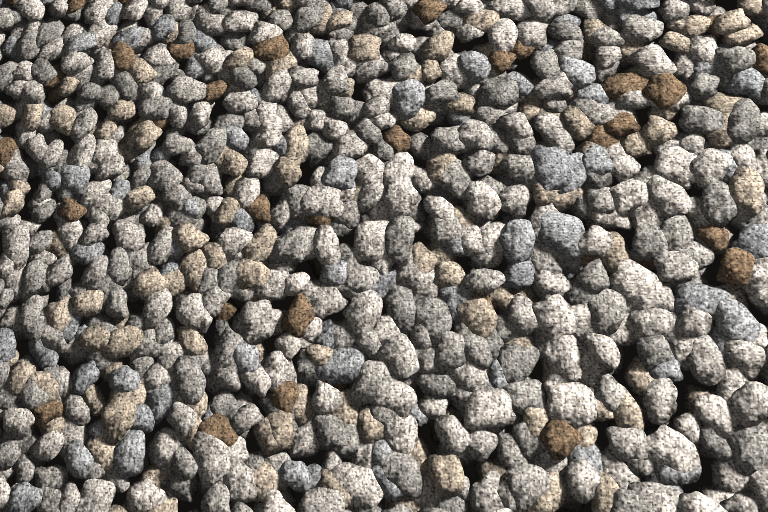
This texture is drawn by a WebGL 1 fragment shader. Its source:

```glsl
precision highp float;
uniform vec2 u_resolution;

#define STONES 14.0
#define DOME 0.46
#define HEIGHT_SPREAD 0.34
#define LAYER_DROP 0.25
#define LUMPINESS 0.15
#define SUN vec3(0.62, 0.50, 0.50)
#define SUN_POWER 1.0
#define AMBIENT 0.33
#define SPECKLE 0.85
#define ROUGHNESS 0.6
#define SAMPLES 4
#define SHADOW_STEPS 6

struct Stone {
  float height;
  float seed;
  vec3 normal;
};

float hash(vec2 p) {
  return fract(sin(dot(p, vec2(127.1, 311.7))) * 43758.5);
}

float noise(vec2 p) {
  vec2 i = floor(p), f = fract(p);
  f = f * f * (3.0 - 2.0 * f);
  return mix(mix(hash(i), hash(i + vec2(1.0, 0.0)), f.x),
             mix(hash(i + vec2(0.0, 1.0)), hash(i + 1.0), f.x), f.y);
}

vec2 noisePair(vec2 p) {
  return vec2(noise(p), noise(p + 19.3)) - 0.5;
}

// Keeps the higher of the best stone so far and the one owned by this cell
void addStone(vec2 q, vec2 cell, float layer, inout Stone best) {
  vec2 id = cell + layer * 57.0;
  float seed = hash(id);
  vec2 jitter = vec2(hash(id + 3.7), hash(id + 8.3)) - 0.5;
  vec2 offset = q - cell - 0.5 - 0.6 * jitter;
  if (dot(offset, offset) > 0.72) return;

  float angle = 6.2832 * hash(id + 13.1);
  float c = cos(angle), s = sin(angle);
  float size = mix(0.78, 1.18, hash(id + 21.9));
  vec2 axes = size * vec2(mix(0.45, 0.60, fract(seed * 7.3)), mix(0.37, 0.47, fract(seed * 13.7)));
  vec2 u = vec2(c * offset.x + s * offset.y, c * offset.y - s * offset.x) / axes;
  u += LUMPINESS * sin(u.yx * 2.6 + seed * vec2(40.0, 71.0));
  u += 0.25 * LUMPINESS * sin(u.yx * 6.5 + seed * vec2(93.0, 57.0));

  // Rounded box profile, blunter than an ellipsoid
  vec2 bend = pow(abs(u) + 0.0001, vec2(1.5));
  float inside = 1.0 - dot(bend, abs(u));
  if (inside <= 0.0) return;
  float rise = sqrt(inside);
  float height = DOME * rise + HEIGHT_SPREAD * fract(seed * 29.3) - LAYER_DROP * layer;
  if (height > best.height) {
    vec2 g = 1.25 * DOME * sign(u) * bend / axes;
    best.height = height;
    best.seed = seed;
    best.normal = normalize(vec3(c * g.x - s * g.y, s * g.x + c * g.y, rise + 0.02));
  }
}

// Three staggered layers, the lower ones filling the gaps
Stone pile(vec2 q) {
  Stone best = Stone(-0.75, -1.0, vec3(0.0, 0.0, 1.0));
  for (int k = 0; k < 3; k++) {
    float layer = float(k);
    vec2 p = q + vec2(0.5, 0.37) * layer;
    for (int y = -1; y <= 1; y++)
      for (int x = -1; x <= 1; x++)
        addStone(p, floor(p) + vec2(float(x), float(y)), layer, best);
  }
  return best;
}

float sunlight(vec2 q, float height, vec3 sun) {
  float run = length(sun.xy), lit = 1.0;
  for (int i = 1; i <= SHADOW_STEPS; i++) {
    float t = 0.14 * float(i);
    float blocker = pile(q + sun.xy / run * t).height;
    lit = min(lit, 1.0 - 12.0 * (blocker - height - t * sun.z / run));
    if (lit <= 0.0) break;
  }
  return clamp(lit, 0.0, 1.0);
}

// Mostly warm greys, with a few tan, brown and bluish stones
vec3 stoneColour(float seed) {
  float kind = fract(seed * 53.1);
  vec3 colour = mix(vec3(0.55, 0.535, 0.51), vec3(0.83, 0.79, 0.745), fract(seed * 91.7));
  colour = mix(colour, vec3(0.72, 0.64, 0.54), 0.6 * step(0.8, kind));
  colour = mix(colour, vec3(0.47, 0.38, 0.29), 0.8 * step(0.95, kind));
  return mix(colour, vec3(0.60, 0.61, 0.62), 0.7 * step(kind, 0.10));
}

vec3 shade(vec2 p) {
  vec3 sun = normalize(SUN);
  // Gentle perspective: stones grow towards the lower right
  vec2 q = STONES * p / (1.0 + dot(p, vec2(0.15, -0.25))) + 40.0;
  Stone stone = pile(q);
  if (stone.seed < 0.0) return vec3(0.07, 0.066, 0.058);

  // Chipped faces, pits and mineral flecks
  vec2 grain = q + stone.seed * 31.0;
  vec2 bump = noisePair(grain * 4.0) + 1.1 * noisePair(grain * 13.0 + 5.0);
  vec3 normal = normalize(stone.normal + vec3(ROUGHNESS * bump, 0.0));
  float mottle = 0.7 * noise(grain * 27.0) + 0.3 * noise(grain * 10.0) - 0.5;
  vec3 colour = stoneColour(stone.seed) * (1.0 + SPECKLE * mottle);
  colour *= 1.0 - 0.4 * smoothstep(0.70, 0.86, noise(grain * 19.0 + 47.0));

  float direct = pow(max(dot(normal, sun), 0.0), 0.7);
  if (direct > 0.0) direct *= sunlight(q, stone.height + 0.02, sun);
  float open = smoothstep(-0.5, 0.5, stone.height) * (0.6 + 0.4 * normal.z);
  return colour * (SUN_POWER * direct + AMBIENT * open + 0.06) * (1.0 + 0.1 * p.x);
}

void main() {
  vec3 total = vec3(0.0);
  for (int i = 0; i < SAMPLES; i++) {
    float k = float(i) + 0.5;
    vec2 shift = vec2(k / float(SAMPLES), fract(k * 0.618)) - 0.5;
    total += shade((gl_FragCoord.xy + 0.8 * shift - 0.5 * u_resolution) / u_resolution.y);
  }
  gl_FragColor = vec4(min(total / float(SAMPLES), 1.0), 1.0);
}
```
